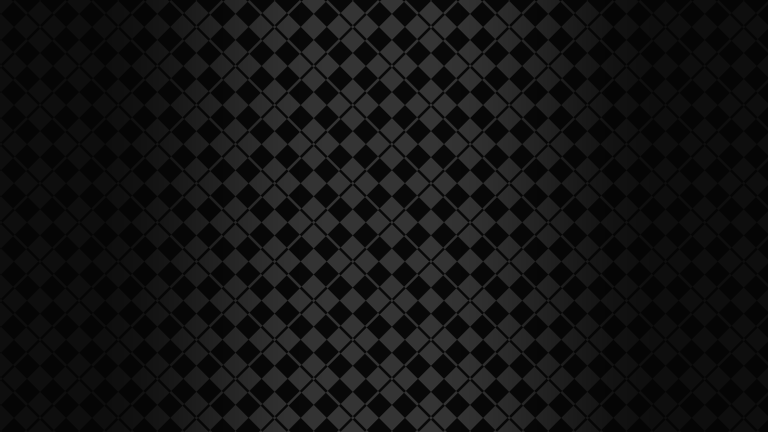
Give the GLSL for this pattern, as a WebGL 2 fragment shader.

```glsl
#version 300 es
precision highp float;
// Dark argyle weave: tilted checks crossed by thin inverted lines, lit by a soft vertical band.

uniform vec2 u_resolution;
out vec4 fragColor;

// Signed stripe profile: +1 on the wide band, -1 on the gap and on the thin centre line.
float stripe(float t, float blur) {
    float d = abs(fract(t + 0.5) - 0.5);
    float line = clamp((d - 0.0225) / blur, -1.0, 1.0);
    float band = clamp((1.0 / 3.0 - d) / blur, -1.0, 1.0);
    return line * band;
}

void main() {
    // Centred position in canvas heights
    vec2 p = (gl_FragCoord.xy - 0.5 * u_resolution) / u_resolution.y;

    // Diagonal axes, with thin lines on the whole numbers
    float period = 0.181;
    vec2 q = p + vec2(0.2532, -0.0757);
    vec2 diagonal = vec2(q.x + q.y, q.x - q.y) / period;
    float blur = 0.75 / (period * u_resolution.y);

    // Multiplying the stripes swaps the tones wherever they overlap
    float check = stripe(diagonal.x, blur) * stripe(diagonal.y, blur);
    float cover = 0.5 + 0.5 * check;

    // Light falls away towards both sides
    float side = abs(gl_FragCoord.x / u_resolution.x - 0.495);
    float light = 1.0 - smoothstep(0.06, 0.37, side);
    vec3 black = vec3(mix(0.02, 0.03, light));
    vec3 grey = vec3(mix(0.055, 0.203, light));

    fragColor = vec4(mix(black, grey, cover), 1.0);
}
```
